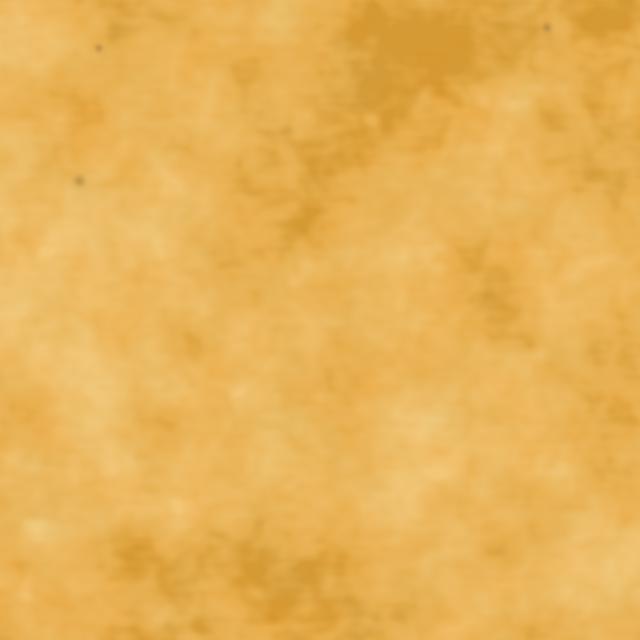
This texture is drawn by a Shadertoy shader. Its source:

```glsl
vec2 hash2(vec2 p) {
    vec3 q = fract(p.xyx * vec3(0.1031, 0.1030, 0.0973));
    q += dot(q, q.yzx + 33.33);
    return fract((q.xx + q.yz) * q.zy);
}

float cornerSlope(vec2 cell, vec2 offset, vec2 f) {
    float angle = 6.2832 * hash2(cell + offset).x;
    return dot(vec2(cos(angle), sin(angle)), f - offset);
}

float gradientNoise(vec2 p) {
    vec2 cell = floor(p), f = fract(p);
    vec2 u = f * f * f * (f * (f * 6.0 - 15.0) + 10.0);
    float low = mix(cornerSlope(cell, vec2(0, 0), f), cornerSlope(cell, vec2(1, 0), f), u.x);
    float high = mix(cornerSlope(cell, vec2(0, 1), f), cornerSlope(cell, vec2(1, 1), f), u.x);
    return mix(low, high, u.y);
}

// Layered mottling, rotated per octave to hide the lattice
float mottle(vec2 p) {
    float sum = 0.0, weight = 1.0;
    p *= 2.7;
    for (int i = 0; i < 5; i++) {
        sum += weight * gradientNoise(p + 17.3 * float(i + 1));
        p = mat2(1.6, 1.2, -1.2, 1.6) * p;
        weight *= 0.72;
    }
    return sum;
}

// Soft round dots scattered on a jittered grid; only a share of cells is filled
float dots(vec2 p, float cells, float share, float radius, float seed) {
    p *= cells;
    float cover = 0.0;
    for (int y = -1; y <= 1; y++)
    for (int x = -1; x <= 1; x++) {
        vec2 cell = floor(p) + vec2(x, y);
        vec2 center = cell + 0.15 + 0.7 * hash2(cell + seed);
        vec2 traits = hash2(cell + seed + 41.7);
        vec2 d = (p - center) / (radius * (0.7 + 0.6 * traits.y));
        cover = max(cover, step(traits.x, share) * exp(-dot(d, d)));
    }
    return cover;
}

void mainImage(out vec4 fragColor, in vec2 fragCoord) {
    vec2 uv = fragCoord / iResolution.xy;
    vec2 warped = uv + 0.015 * vec2(gradientNoise(uv * 14.0 + 5.0), gradientNoise(uv * 14.0 + 60.0));

    // Tone: cloudy stains, a darker top and faint horizontal fibres
    float tone = 0.15 + 3.2 * mottle(warped);
    vec2 stain = (uv - vec2(0.68, 0.95)) / vec2(0.33, 0.22);
    tone -= 1.7 * exp(-dot(stain, stain));
    tone -= 0.6 * smoothstep(0.2, 0.0, uv.y);
    tone += 0.5 * gradientNoise(uv * vec2(18.0, 75.0) + 9.0);

    // Pale flecks and brown spots
    float ragged = 0.75 + 0.8 * gradientNoise(uv * 40.0);
    tone += 1.8 * ragged * dots(warped, 9.0, 0.3, 0.2, 3.0);
    tone -= 1.4 * dots(warped, 7.0, 0.12, 0.12, 23.0);

    // Ramp from ochre through amber and honey to cream
    vec3 ochre = vec3(0.845, 0.615, 0.22);
    vec3 amber = vec3(0.905, 0.685, 0.31);
    vec3 honey = vec3(0.915, 0.705, 0.345);
    vec3 cream = vec3(0.935, 0.755, 0.43);
    vec3 color = mix(amber, honey, clamp((tone + 0.7) / 0.8, 0.0, 1.0));
    color = mix(color, ochre, clamp((-0.7 - tone) / 1.3, 0.0, 1.15));
    color = mix(color, cream, clamp((tone - 0.1) / 1.8, 0.0, 1.5));

    // Drifting warmth: some patches more orange, others more yellow
    float warmth = gradientNoise(uv * 8.0 + 31.0) + 0.8 * gradientNoise(uv * 19.0 + 77.0);
    color += warmth * vec3(0.012, -0.012, -0.025);

    // Rare grey specks
    vec3 speckGrey = vec3(0.60, 0.47, 0.25);
    color = mix(color, speckGrey, 0.5 * dots(uv, 5.0, 0.07, 0.035, 71.0));
    fragColor = vec4(color, 1.0);
}
```
